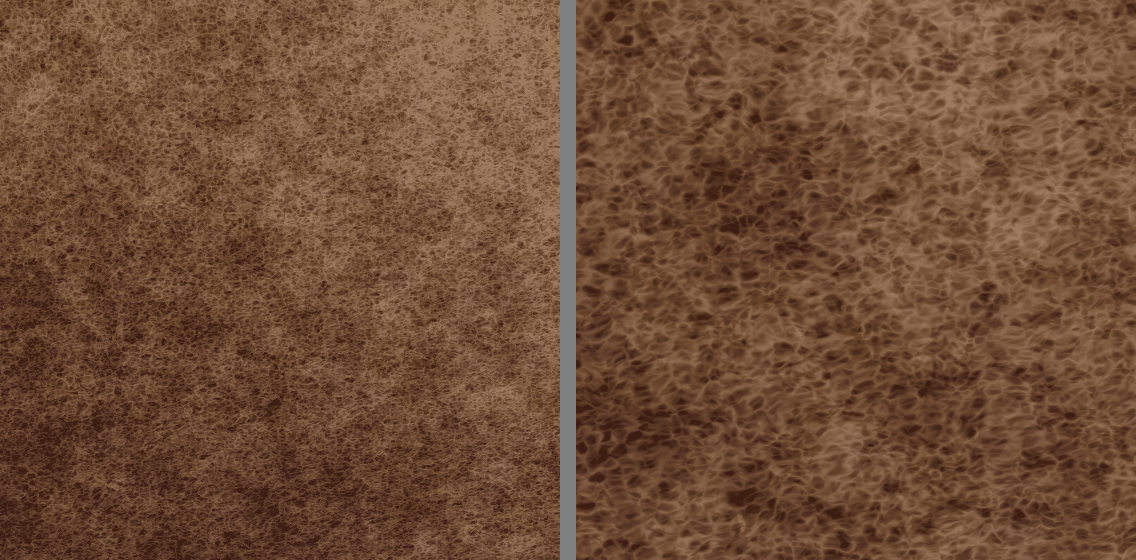
Left, the full canvas; right, a detail of the centre.
Give the GLSL for this texture, as a WebGL 1 fragment shader.

```glsl
precision highp float;
// Worn brown leather: dark pebbled cells between pale, frayed veins, with fine grain.
// Layers of cellular noise set a tone that runs through a brown ramp;
// layered sines bend the cells, mottle the hide and darken it to the lower left.
uniform vec2 u_resolution;

vec2 hash2(vec2 p) {
  vec2 q = vec2(dot(p, vec2(127.1, 311.7)), dot(p, vec2(269.5, 183.3)));
  return fract(sin(q) * 43758.545);
}

// x: gap between the two nearest seeds (0 on a border), y: random value of the cell
vec2 cells(vec2 p) {
  vec2 base = floor(p), f = fract(p);
  float nearest = 8.0, second = 8.0, id = 0.0;
  for (int j = -1; j <= 1; j++) {
    for (int i = -1; i <= 1; i++) {
      vec2 cell = vec2(float(i), float(j));
      vec2 seed = hash2(base + cell);
      float d = length(cell + seed - f);
      if (d < nearest) {
        second = nearest;
        nearest = d;
        id = fract(seed.x * 7.3 + seed.y * 13.7);
      } else {
        second = min(second, d);
      }
    }
  }
  return vec2(second - nearest, id);
}

// Irregular soft waves, about -1 to 1
float waves(vec2 p) {
  float sum = 0.0, amp = 0.5;
  for (int i = 0; i < 4; i++) {
    sum += amp * sin(p.x + 1.7 * sin(p.y * 0.8 + float(i))) * cos(p.y + 1.3 * sin(p.x * 0.7));
    p = mat2(1.5, 1.1, -1.1, 1.5) * p + 2.3;
    amp *= 0.65;
  }
  return sum;
}

vec3 leatherRamp(float t) {
  vec3 c = mix(vec3(0.24, 0.115, 0.07), vec3(0.35, 0.22, 0.15), clamp((t + 0.2) / 0.4, 0.0, 1.0));
  c = mix(c, vec3(0.42, 0.272, 0.182), clamp((t - 0.2) / 0.23, 0.0, 1.0));
  c = mix(c, vec3(0.47, 0.33, 0.23), clamp((t - 0.43) / 0.19, 0.0, 1.0));
  return mix(c, vec3(0.62, 0.48, 0.38), clamp((t - 0.62) / 0.58, 0.0, 1.0));
}

void main() {
  vec2 uv = gl_FragCoord.xy / u_resolution;

  // The grain flattens into slanted fibres toward the bottom
  float low = 1.0 - uv.y;
  vec2 hide = vec2(uv.x, uv.y - 0.3 * low * low - 0.25 * uv.x * low);
  hide += 0.005 * vec2(waves(uv * 55.0), waves(uv * 55.0 + 9.0));

  // Pebbles, their smaller splits, and the finest grain
  vec2 pebble = cells(hide * 60.0);
  vec2 split = cells(hide * vec2(100.0, 108.0) + 17.0);
  vec2 grain = cells(hide * vec2(160.0, 185.0) + 41.0);
  float pebbleVein = 1.0 - smoothstep(0.0, 0.6, pebble.x);
  float splitVein = 1.0 - smoothstep(0.0, 0.65, split.x);
  float grainVein = 1.0 - smoothstep(0.0, 0.65, grain.x);

  // Broad light, cloudy wear, mottling and veins that fade in and out
  float cloud = waves(uv * 8.0 + 3.0);
  float wear = waves(uv * 26.0 + 5.0);
  float mottle = waves(hide * 80.0 + 11.0);
  float tone = 0.37 + 0.42 * (uv.x - 0.5) + 0.64 * (uv.y - 0.5);
  tone += 0.24 * cloud + 0.26 * wear + 0.26 * mottle;
  tone += (0.28 + 0.1 * wear) * (pebbleVein - 0.44);
  tone += 0.34 * (splitVein - 0.46) + 0.24 * (grainVein - 0.42);
  tone += 0.32 * (pebble.y - 0.5) * smoothstep(0.0, 0.4, pebble.x);
  tone += 0.32 * (split.y - 0.5) * smoothstep(0.0, 0.35, split.x);
  tone += 0.3 * (grain.y - 0.5) * smoothstep(0.0, 0.3, grain.x);

  // Sparse long creases and scattered dark pits
  vec2 crease = cells(hide * vec2(30.0, 15.0) + 7.0);
  tone += 0.12 * (1.0 - smoothstep(0.0, 0.12, crease.x)) * (0.5 + 0.5 * wear);
  vec2 pit = cells(hide * vec2(42.0, 36.0) + 29.0);
  tone -= 0.24 * step(0.9, pit.y) * smoothstep(0.05, 0.5, pit.x) * smoothstep(1.0, 0.5, uv.y);

  // Ochre tint above, redder shade below
  vec3 color = leatherRamp(tone);
  color += vec3(0.004, 0.004, -0.014) * (uv.y - 0.4 + 0.6 * waves(uv * 30.0));
  gl_FragColor = vec4(color, 1.0);
}
```
